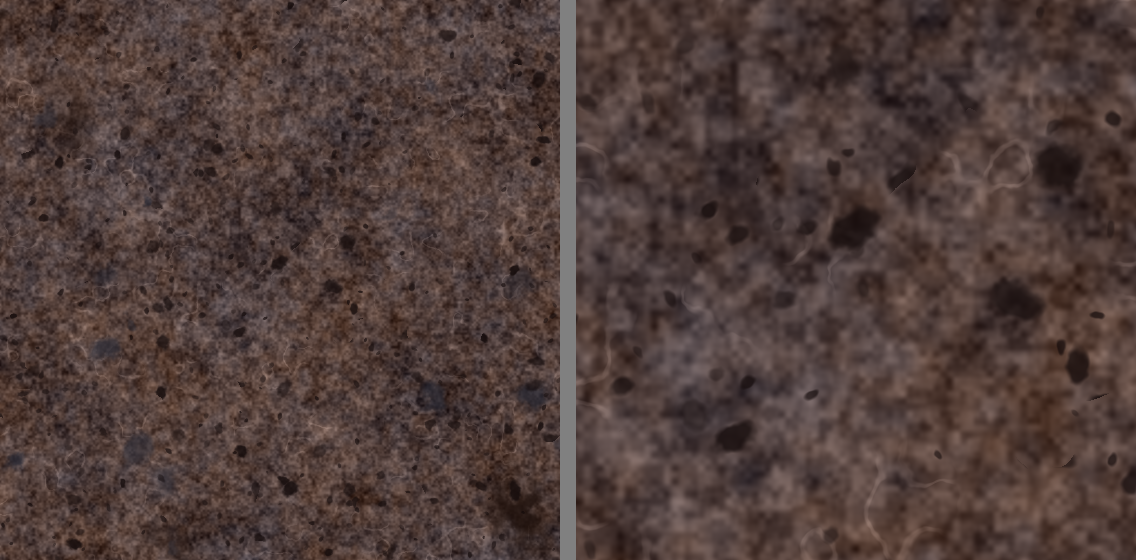
Left, the full canvas; right, a detail of the centre.
Give the GLSL for this texture, as a WebGL 1 fragment shader.

```glsl
precision highp float;
// Weathered brown stone: gritty mottled grain with dark pits, rust, blue stains and pale flecks.
uniform vec2 u_resolution;

// Colour: the ramp runs from shadow to pale with the tone
const vec3 SHADOW = vec3(0.15, 0.09, 0.08);
const vec3 PALE = vec3(0.43, 0.35, 0.33);
const vec3 RUST_SHIFT = vec3(0.055, 0.0, -0.055);
const vec3 PIT_COLOR = vec3(0.075, 0.04, 0.04);
const vec3 BLOTCH_COLOR = vec3(0.11, 0.055, 0.035);
const vec3 BLUE_STAIN = vec3(0.14, 0.15, 0.20);
const float MEAN_TONE = 0.59;

// Feature sizes, in cells across the canvas
const float CLOUD_SCALE = 6.0;
const float MOTTLE_SCALE = 17.0;
const float CRUMB_SCALE = 68.0;
const float GRAIN_SCALE = 150.0;
const float DUST_SCALE = 250.0;
const float BLOTCH_SCALE = 5.0;
const float STAIN_SCALE = 13.0;
const float PIT_SCALE = 27.0;
const float PORE_SCALE = 58.0;

// Feature strengths
const float CLOUD_GAIN = 0.38;
const float MOTTLE_GAIN = 0.58;
const float CRUMB_GAIN = 0.48;
const float GRAIN_GAIN = 0.56;
const float DUST_GAIN = 0.40;
const float FLECK_GAIN = 0.30;

float hash(vec2 p) {
  vec3 q = fract(vec3(p.xyx) * 0.1031);
  q += dot(q, q.yzx + 33.33);
  return fract((q.x + q.y) * q.z);
}

vec2 hash2(vec2 p) {
  return vec2(hash(p), hash(p + 71.7));
}

// Signed value noise, -0.5 to 0.5
float noise(vec2 p) {
  vec2 cell = floor(p);
  vec2 f = fract(p);
  f = f * f * (3.0 - 2.0 * f);
  float low = mix(hash(cell), hash(cell + vec2(1.0, 0.0)), f.x);
  float high = mix(hash(cell + vec2(0.0, 1.0)), hash(cell + 1.0), f.x);
  return mix(low, high, f.y) - 0.5;
}

float fbm(vec2 p) {
  float sum = 0.0;
  float gain = 0.6;
  for (int i = 0; i < 4; i++) {
    sum += gain * noise(p);
    p = mat2(1.6, 1.2, -1.2, 1.6) * p + 17.3;
    gain *= 0.55;
  }
  return sum;
}

// Coverage of randomly placed, sized and turned ovals
float scatter(vec2 p, float density, float softness, float seed) {
  float cover = 0.0;
  vec2 cell = floor(p);
  for (int y = -1; y <= 1; y++) {
    for (int x = -1; x <= 1; x++) {
      vec2 id = cell + vec2(float(x), float(y));
      vec2 key = id + seed;
      vec2 offset = p - id - hash2(key);
      float angle = 6.283 * hash(key + 13.1);
      vec2 axis = vec2(cos(angle), sin(angle));
      offset = vec2(dot(offset, axis), 1.5 * dot(offset, vec2(-axis.y, axis.x)));
      float radius = mix(0.16, 0.44, hash(key + 29.9));
      float oval = 1.0 - smoothstep(1.0 - softness, 1.0 + softness, length(offset) / radius);
      float present = step(hash(key + 47.3), density);
      cover = max(cover, present * oval * mix(0.5, 1.0, hash(key + 5.7)));
    }
  }
  return cover;
}

void main() {
  vec2 p = gl_FragCoord.xy / min(u_resolution.x, u_resolution.y) + 3.0;
  vec2 ragged = vec2(fbm(p * 45.0), fbm(p * 45.0 + 91.0));
  vec2 warped = p + 0.012 * ragged;

  // Layered tone, from broad clouds to fine dust
  float cloud = fbm(p * CLOUD_SCALE);
  float mottle = fbm(warped * MOTTLE_SCALE + 40.0);
  float tone = MEAN_TONE + CLOUD_GAIN * cloud + MOTTLE_GAIN * mottle;
  tone += CRUMB_GAIN * noise(warped * CRUMB_SCALE);
  tone += GRAIN_GAIN * noise(p * GRAIN_SCALE);
  tone += DUST_GAIN * noise(p * DUST_SCALE);

  // Pale curled flecks along noise contours
  float contour = abs(noise(warped * 44.0 + 8.0));
  float fleckZone = smoothstep(0.05, 0.25, noise(p * 21.0 + 63.0));
  tone += FLECK_GAIN * fleckZone * (1.0 - smoothstep(0.02, 0.09, contour));

  // Warm and cool drift of hue
  vec3 color = mix(SHADOW, PALE, tone);
  float warmth = fbm(p * 7.0 + 120.0) + 0.6 * noise(warped * 55.0 + 30.0);
  color += RUST_SHIFT * warmth;

  // Broad dark blotches, blue stains, then sharp pits and pores
  float blotch = scatter((p + 0.05 * ragged) * BLOTCH_SCALE, 0.22, 0.65, 3.0);
  blotch *= smoothstep(-0.25, 0.2, 0.3 * blotch - mottle);
  color = mix(color, BLOTCH_COLOR, 0.8 * blotch);
  float stain = scatter((p + 0.025 * ragged) * STAIN_SCALE, 0.08, 0.5, 19.0);
  color = mix(color, BLUE_STAIN, 0.7 * stain);
  float clusters = smoothstep(-0.25, 0.3, -cloud);
  float pit = scatter((p + 0.014 * ragged) * PIT_SCALE, 0.02 + 0.14 * clusters, 0.3, 37.0);
  float pore = scatter((p + 0.008 * ragged) * PORE_SCALE, 0.03 + 0.12 * clusters, 0.35, 59.0);
  color = mix(color, PIT_COLOR, max(0.85 * pit, 0.7 * pore));

  gl_FragColor = vec4(clamp(color, 0.0, 1.0), 1.0);
}
```
